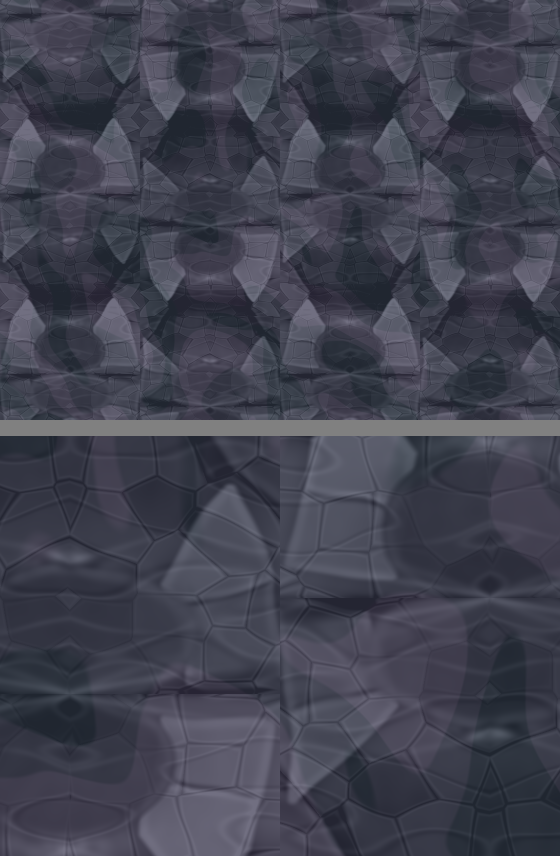
Top: the whole. Bottom: its middle third, enlarged.
Write a Shadertoy shader that draws this texture.

```glsl
// Slate-coloured mirrored rock: four columns of eared plates around dark oval
// stones, alternate columns flipped and shifted. Plates are distance fields,
// with cellular facets for cracks and gradient noise for smoky streaks.

#define COLUMNS 4.0
#define ROW_PITCH 2.573          // repeat height, in half columns
#define EVEN_SEAM 3.229          // seam heights, in half columns
#define ODD_SEAM 2.771
#define WARP 0.07
#define CRACK_WIDTH 0.035
#define STREAK 0.13
#define CONTRAST 1.15
#define DARK vec3(0.140, 0.146, 0.196)
#define LIGHT vec3(0.392, 0.402, 0.460)
#define SMOKE vec3(0.014, -0.004, 0.006)

vec2 hash2(vec2 p) {
    vec3 a = fract(p.xyx * vec3(0.1031, 0.1030, 0.0973));
    a += dot(a, a.yzx + 33.33);
    return fract((a.xx + a.yz) * a.zy);
}

float corner(vec2 cell, vec2 offset) { return dot(hash2(cell) * 2.0 - 1.0, offset); }

float gradientNoise(vec2 p) {
    vec2 i = floor(p), f = fract(p), e = vec2(1.0, 0.0);
    vec2 u = f * f * f * (f * (f * 6.0 - 15.0) + 10.0);
    return mix(mix(corner(i, f), corner(i + e, f - e), u.x),
               mix(corner(i + e.yx, f - e.yx), corner(i + 1.0, f - 1.0), u.x), u.y);
}

// Cellular facets: x is closeness to the border, y a random tone
vec2 facets(vec2 p) {
    float near = 9.0, next = 9.0, tone = 0.0;
    for (int k = 0; k < 9; k++) {
        vec2 c = floor(p) + vec2(k % 3, k / 3) - 1.0, h = hash2(c);
        float d = length(c + 0.1 + 0.8 * h - p);
        next = min(next, max(near, d));
        if (d < near) { near = d; tone = h.x - 0.5; }
    }
    return vec2(next - near, tone);
}

float line(float d, float width) { return exp(-d * d / (width * width)); }

float ellipse(vec2 p, vec2 r) { return (length(p / r) - 1.0) * min(r.x, r.y); }

float polygon(vec2 p, vec2 v[5]) {
    float d = 1e3, side = 1.0;
    for (int i = 0, j = 4; i < 5; j = i, i++) {
        vec2 e = v[j] - v[i], w = p - v[i];
        vec2 b = w - e * clamp(dot(w, e) / dot(e, e), 0.0, 1.0);
        d = min(d, dot(b, b));
        bvec3 c = bvec3(p.y >= v[i].y, p.y < v[j].y, e.x * w.y > e.y * w.x);
        if (all(c) || !any(c)) side = -side;
    }
    return side * sqrt(d);
}

// Lay a plate over the tone: cast shadow, body, then a lit rim
float plate(float tone, float d, float body, float opacity) {
    tone -= 0.16 * exp(-max(d, 0.0) * 14.0);
    tone = mix(tone, body, opacity * smoothstep(0.012, -0.02, d));
    return tone + 0.12 * line(d + 0.03, 0.025);
}

float rockTone(vec2 p) {
    vec2 s = abs(p);
    vec2 w = p + WARP * vec2(gradientNoise(p * 2.6), gradientNoise(p * 2.6 + 19.0));
    vec2 q = abs(w);
    bool tall = p.y > 0.0;
    float band = ROW_PITCH * 0.5 - s.y;
    vec2 facet = facets(q * vec2(3.3, 3.9) + (tall ? 4.0 : 13.0));
    float grain = 0.22 * facet.y;

    // Dark hollow between the rows, lighter flanks
    float tone = mix(0.20, tall ? 0.56 : 0.40, smoothstep(0.2, 0.7, band));
    tone += 0.12 * smoothstep(0.4, 1.0, q.x) + grain;
    tone -= 0.17 * line(w.y - 1.08, 0.2) * smoothstep(0.95, 0.3, q.x);

    // Angular side stones
    vec2 sideStone[5] = vec2[5](vec2(1.1, 1.72), vec2(0.80, 1.50), vec2(0.60, 1.18),
                                vec2(0.76, 0.84), vec2(1.1, 0.72));
    vec2 sidePoint = vec2(q.x, w.y < -0.6 ? w.y + ROW_PITCH : w.y);
    tone = plate(tone, polygon(sidePoint, sideStone) - 0.02, 0.46 + 1.4 * grain, 0.85);

    // Pointed ears, tall ones brighter; the short left tip leans outward
    vec2 tallEar[5] = vec2[5](vec2(0.63, 1.05), vec2(0.83, 0.74), vec2(0.94, 0.16),
                              vec2(0.46, 0.12), vec2(0.37, 0.68));
    vec2 shortEar[5] = vec2[5](vec2(p.x < 0.0 ? 0.92 : 0.77, 0.98), vec2(0.95, 0.55),
                               vec2(1.02, 0.02), vec2(0.58, 0.08), vec2(0.47, 0.52));
    float ear = (tall ? polygon(q, tallEar) : polygon(q, shortEar)) - 0.03;
    float earTone = tall ? 0.72 + 0.2 * q.y : 0.57 + 0.12 * q.y;
    tone = plate(tone, ear, earTone + grain, 0.9);
    float split = q.y - 0.45 - 0.25 * (q.x - 0.7) * (q.x + 0.3);
    float inEar = smoothstep(0.0, -0.05, ear);
    tone += inEar * (0.12 * line(split - 0.03, 0.02) - 0.24 * line(split, 0.016));

    // Oval stone and the crumpled ridge on its crown
    vec2 radius = tall ? vec2(0.52, 0.39) : vec2(0.62, 0.34);
    float oval = ellipse(q - vec2(0.0, radius.y - 0.06), radius);
    float crown = 2.0 * radius.y - 0.04;
    tone = plate(tone, oval, (tall ? 0.22 : 0.31) + 0.6 * grain, 0.92);
    float crumple = 0.7 + 1.2 * gradientNoise(w * 11.0);
    tone += 0.42 * crumple * line(q.y - crown + 0.4 * q.x * q.x, 0.05) * line(q.x, 0.3);
    tone += 0.14 * line(q.y - crown - 0.25 * q.x, 0.02) * smoothstep(0.75, 0.1, q.x);

    // Cracks with a lit lip, and fine lateral creases
    float outside = smoothstep(-0.05, 0.05, oval);
    tone -= (0.05 + 0.13 * outside) * line(facet.x, CRACK_WIDTH);
    tone += (0.03 + 0.06 * outside) * line(facet.x - 0.08, CRACK_WIDTH);
    float crease = gradientNoise(vec2(s.x * 1.3, w.y * 4.2) + 41.0);
    tone += 0.10 * line(crease, 0.025) - 0.09 * line(crease - 0.06, 0.035);
    tone += 0.13 * line(q.y - 0.36 + 0.25 * q.x, 0.016) * smoothstep(0.5, 0.1, q.x);

    // Pinched seam: dark wedges under bright curved folds
    float bend = s.x * (1.0 - 0.35 * s.x);
    tone -= 0.36 * smoothstep(0.1, 0.8, s.x) * line(p.y + 0.05 * s.x, 0.02 + 0.07 * s.x);
    tone -= 0.12 * line(s.y, 0.016);
    tone += 0.26 * line(s.y - 0.22 * bend, 0.02) * smoothstep(1.0, 0.1, s.x);
    tone += 0.15 * line(s.y - 0.42 * bend, 0.025) * smoothstep(0.7, 0.1, s.x);
    return tone;
}

vec3 rock(vec2 uv) {
    vec2 g = uv * 2.0 * COLUMNS;
    float column = floor(g.x * 0.5), odd = mod(column, 2.0);
    float y = g.y - mix(EVEN_SEAM, ODD_SEAM, odd);
    y -= ROW_PITCH * floor(y / ROW_PITCH + 0.5);
    float tone = rockTone(vec2(g.x - 2.0 * column - 1.0, y * (1.0 - 2.0 * odd)));

    // Translucent streaks and mottling that differ from repeat to repeat
    vec2 drift = g + 0.3 * gradientNoise(g * 1.3);
    float n = gradientNoise(vec2(drift.x + 0.5 * drift.y, 0.6 * drift.y - 0.3 * drift.x) * 1.5);
    float streak = smoothstep(0.12, 0.15, n) - smoothstep(0.15, 0.18, -n);
    tone += STREAK * streak + 0.14 * gradientNoise(g * 0.7 + 31.0);
    tone += 0.05 * gradientNoise(g * 9.0);
    tone = 0.42 + CONTRAST * (tone - 0.42);
    return mix(DARK, LIGHT, clamp(tone, 0.0, 1.15)) + SMOKE * streak;
}

void mainImage(out vec4 fragColor, in vec2 fragCoord) {
    // Four samples per pixel
    vec3 color = vec3(0.0);
    for (int i = 0; i < 4; i++) {
        vec2 jitter = vec2(i % 2, i / 2) * 0.5 - 0.25;
        color += rock((fragCoord + jitter) / iResolution.x);
    }
    fragColor = vec4(color * 0.25, 1.0);
}
```
